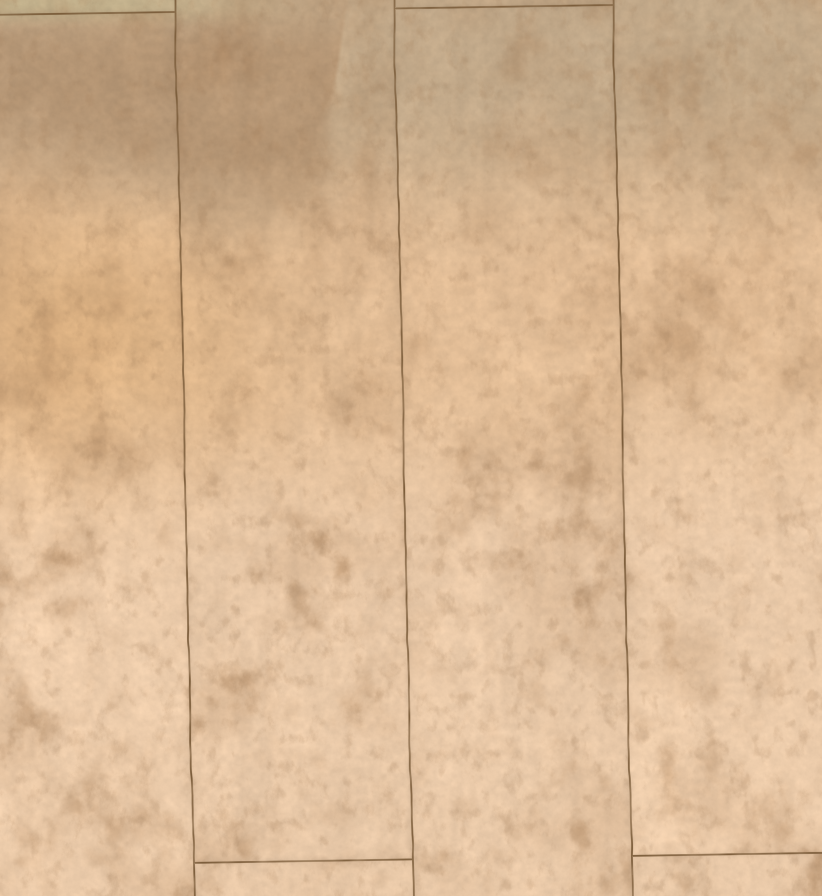
This texture is drawn by a WebGL 2 fragment shader. Its source:

```glsl
#version 300 es
precision highp float;
// Pale stone-look planks in staggered columns with thin, slightly leaning seams.
// Layered value noise gives clouds, soft mottling and grain; broad vertical
// gradients add a warm glow and a soft shadow across the upper end.
uniform vec2 u_resolution;
out vec4 fragColor;

const vec3 PALE = vec3(0.925, 0.798, 0.668);
const vec3 TAN = vec3(0.883, 0.740, 0.590);
const vec3 AMBER = vec3(0.865, 0.685, 0.480);
const vec3 GREY_TAN = vec3(0.765, 0.668, 0.545);
const vec3 SHADOW = vec3(0.700, 0.575, 0.445);
const vec3 OLIVE_LIGHT = vec3(0.780, 0.720, 0.570);
const vec3 STAIN = vec3(0.665, 0.515, 0.370);
const vec3 SEAM = vec3(0.460, 0.340, 0.205);

const float PLANK_WIDTH = 0.2445;
const float PLANK_LENGTH = 1.90;
const float SEAM_HALF = 0.0009;

float hash(vec2 p) {
  return fract(sin(dot(p, vec2(127.1, 311.7))) * 43758.5453);
}

float noise(vec2 p) {
  vec2 i = floor(p), f = fract(p);
  f = f * f * (3.0 - 2.0 * f);
  float low = mix(hash(i), hash(i + vec2(1, 0)), f.x);
  float high = mix(hash(i + vec2(0, 1)), hash(i + vec2(1, 1)), f.x);
  return mix(low, high, f.y);
}

float fbm(vec2 p) {
  float sum = 0.0, weight = 0.5;
  for (int i = 0; i < 5; i++) {
    sum += weight * noise(p);
    p = mat2(1.6, 1.2, -1.2, 1.6) * p + 17.3;
    weight *= 0.5;
  }
  return sum / 0.97;
}

// Coverage of a line from its distance, smoothed over one pixel
float line(float dist, float halfWidth, float pixel) {
  return 1.0 - smoothstep(halfWidth - 0.6 * pixel, halfWidth + 0.8 * pixel, abs(dist));
}

// Distance to the nearest multiple of a period
float toRepeat(float x, float period) {
  return abs(fract(x / period + 0.5) - 0.5) * period;
}

// Broad lighting from the pale lower end to the shaded upper end
vec3 lighting(vec2 p, float cloud) {
  float y = p.y + 0.10 * (cloud - 0.5);
  vec3 color = mix(PALE, TAN, smoothstep(0.36, 0.60, y));
  vec2 glow = (p - vec2(0.08, 0.63)) / vec2(0.20, 0.15);
  color = mix(color, AMBER, 0.65 * exp(-dot(glow, glow)));
  color = mix(color, GREY_TAN, smoothstep(0.70, 0.90, y));

  // The shadow's right edge is crisp above and dissolves downward
  float edge = 0.388 - 0.15 * (1.0 - p.y);
  float blur = 0.003 + 0.25 * max(0.91 - p.y, 0.0);
  float left = 1.0 - smoothstep(edge - blur, edge + blur, p.x);
  float band = smoothstep(0.73, 0.87, y) * (1.0 - 0.55 * smoothstep(0.93, 1.0, p.y));
  color = mix(color, SHADOW, 0.88 * left * band);
  float corner = smoothstep(0.965, 0.995, p.y) * (1.0 - smoothstep(0.10, 0.38, p.x));
  return mix(color, OLIVE_LIGHT, 0.85 * corner);
}

// Cloudy stains, soft mottling, faint upright streaks and grain
vec3 weather(vec3 color, vec2 p, vec2 q, float cloud) {
  float patches = smoothstep(0.42, 0.78, fbm(q * vec2(13.0, 12.0) + 4.0));
  float mottle = smoothstep(0.44, 0.82, fbm(q * vec2(38.0, 33.0)));
  float specks = smoothstep(0.50, 0.85, fbm(q * vec2(80.0, 62.0) + 31.0));
  float streaks = fbm(q * vec2(48.0, 9.0) + 11.0) - 0.5;
  float grain = fbm(q * 140.0) - 0.5;
  float lower = 1.0 - smoothstep(0.35, 0.65, p.y);

  color = mix(color, STAIN, 0.20 * patches);
  color = mix(color, STAIN, mix(0.36, 0.55, lower) * mottle * (0.25 + 0.75 * patches));
  color = mix(color, STAIN * 0.95, 0.24 * specks);
  color *= 1.0 + 0.04 * (cloud - 0.5) + 0.06 * streaks + 0.09 * grain;
  float polish = smoothstep(0.50, 0.80, fbm(q * 24.0 + 53.0));
  return color + 0.022 * polish * vec3(1.0, 0.97, 0.92);
}

void main() {
  float pixel = 1.0 / u_resolution.y;
  vec2 p = gl_FragCoord.xy * pixel;

  // Plank coordinates: leaning columns, alternate ones moved half a length
  float wobble = 0.0016 * (noise(vec2(p.y * 13.0, 2.0)) - 0.5)
               + 0.0008 * (noise(vec2(p.y * 70.0, 8.0)) - 0.5);
  float across = p.x - 0.217 + 0.022 * p.y + wobble;
  float column = floor(across / PLANK_WIDTH) + 1.0;
  float along = p.y - 0.016 * p.x - 0.0335 + 0.5 * PLANK_LENGTH * mod(column + 1.0, 2.0);
  vec2 plank = vec2(column, floor(along / PLANK_LENGTH));

  // Each plank has its own pattern and a slight change of tone
  vec2 q = p + 7.0 * vec2(hash(plank), hash(plank + 19.0));
  float cloud = fbm(q * 5.0);
  vec3 color = weather(lighting(p, cloud), p, q, cloud);
  color *= 1.0 + 0.012 * (hash(plank + 5.0) - 0.5);

  // Seams with a faint soiled border and uneven strength
  float gap = min(toRepeat(across, PLANK_WIDTH), toRepeat(along, PLANK_LENGTH));
  float wear = 0.55 + 0.40 * noise(p * 75.0);
  color *= 1.0 - 0.06 * exp(-gap / 0.003);
  color = mix(color, SEAM, wear * line(gap, SEAM_HALF, pixel));
  fragColor = vec4(color, 1.0);
}
```
